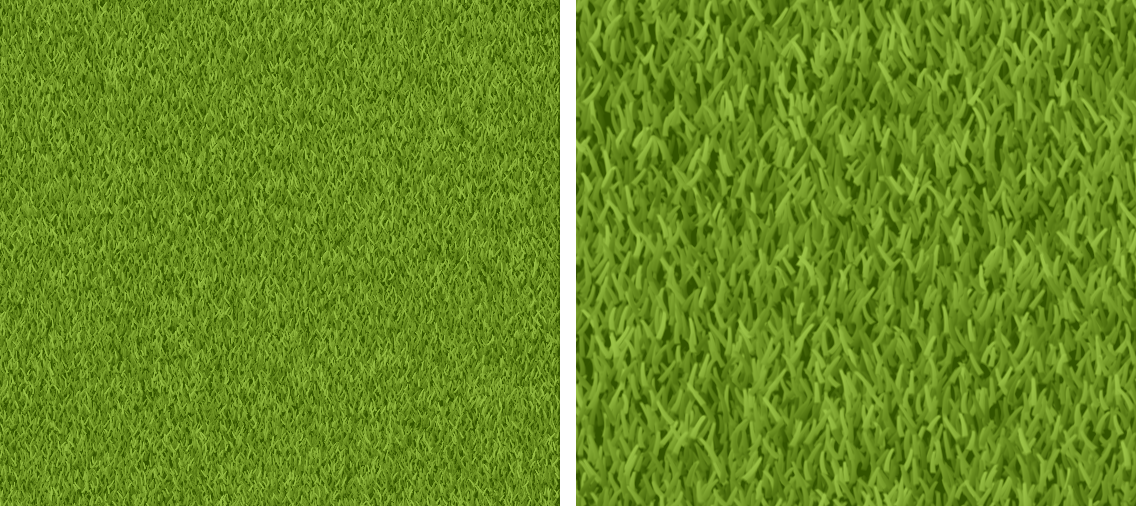
Left: the whole. Right: its middle third, enlarged.
A Shadertoy shader for this texture:

```glsl
// Dense short lawn seen from above: six layers of tiny leaning blades,
// scattered one per jittered grid cell, painted from dark soil gaps up to
// sunlit tips. A scalar tone is composited first, then mapped to green.

// Sine-free hash: three inputs to three values in 0..1
vec3 hash33(vec3 p) {
    p = fract(p * vec3(0.1031, 0.1030, 0.0973));
    p += dot(p, p.yxz + 33.33);
    return fract((p.xxy + p.yxx) * p.zyx);
}

// Smooth value noise for gentle clumping
float valueNoise(vec2 p) {
    vec2 cell = floor(p), f = fract(p);
    f = f * f * (3.0 - 2.0 * f);
    float a = hash33(vec3(cell, 71.0)).x;
    float b = hash33(vec3(cell + vec2(1, 0), 71.0)).x;
    float c = hash33(vec3(cell + vec2(0, 1), 71.0)).x;
    float d = hash33(vec3(cell + vec2(1, 1), 71.0)).x;
    return mix(mix(a, b, f.x), mix(c, d, f.x), f.y);
}

// One blade around the origin: x = coverage, y = position across, -1..1
vec2 blade(vec2 q, float lean, float bend, float halfLength, float softness) {
    float c = cos(lean), s = sin(lean);
    q = vec2(c * q.x - s * q.y, s * q.x + c * q.y);
    float along = q.y / halfLength;
    q.x -= bend * along * along;
    float halfWidth = mix(0.0021, 0.0010, clamp(along * 0.5 + 0.5, 0.0, 1.0));
    float side = 1.0 - smoothstep(halfWidth - softness, halfWidth + softness, abs(q.x));
    float ends = 1.0 - smoothstep(0.75, 1.05, abs(along));
    return vec2(side * ends, clamp(q.x / halfWidth, -1.0, 1.0));
}

// Paint one layer of blades over the tone below it
float paintLayer(float tone, vec2 p, float layer, float softness) {
    vec2 cellSize = vec2(0.0105, 0.0130);
    vec2 grid = p / cellSize + layer * vec2(0.37, 0.61) + 5.0;
    vec2 home = floor(grid);

    // Lower cells are painted last, so nearer blades overlap farther ones
    for (int j = 1; j >= -1; j--) {
        for (int i = -1; i <= 1; i++) {
            vec2 cell = home + vec2(i, j);
            vec3 place = hash33(vec3(cell, layer * 7.0 + 1.0));
            vec3 look = hash33(vec3(cell, layer * 7.0 + 4.0));
            vec2 q = (grid - cell - place.xy) * cellSize;
            float lean = (place.z - 0.5) * 1.35;
            float bend = (look.x - 0.5) * 0.004;
            vec2 b = blade(q, lean, bend, mix(0.0070, 0.0108, look.y), softness);

            // Upper layers catch more light; the right flank is shaded
            float bladeTone = 0.08 + 0.135 * layer + (look.z - 0.5) * 0.66;
            bladeTone += 14.0 * q.y - 0.10 * b.y;
            tone = mix(tone, bladeTone, b.x);
        }
    }
    return tone;
}

void mainImage(out vec4 fragColor, in vec2 fragCoord) {
    vec2 p = fragCoord / iResolution.y;
    float softness = max(0.0009, 0.45 / iResolution.y);

    // Build the turf from the shadowed gaps upwards
    float tone = -0.18;
    for (int i = 0; i < 6; i++) {
        tone = paintLayer(tone, p, float(i), softness);
    }

    // Slight clumps, and a thin shadow along the right border
    tone += 0.16 * (valueNoise(p * 38.0) - 0.5);
    float rightGap = (iResolution.x - fragCoord.x) / iResolution.y;
    tone -= 0.45 * (1.0 - smoothstep(0.001, 0.005, rightGap));

    // Deep green to yellow-green
    tone = clamp(tone, -0.12, 1.12);
    vec3 deepGreen = vec3(0.24, 0.37, 0.02);
    vec3 sunlitGreen = vec3(0.57, 0.72, 0.25);
    vec3 color = mix(deepGreen, sunlitGreen, tone);
    color.b -= 0.06 * max(tone * (1.0 - tone), 0.0);
    fragColor = vec4(clamp(color, 0.0, 1.0), 1.0);
}
```
